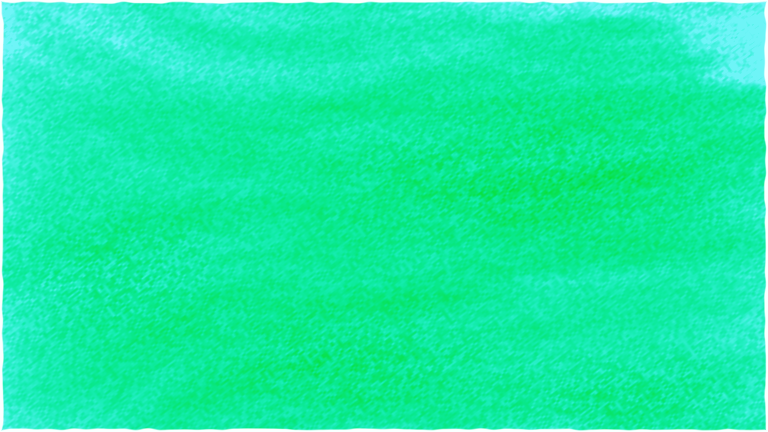
A Shadertoy shader for this background:

```glsl
const float BASE_BLUE = 0.605;      // blue level of the plain wash
const float STREAK_GAIN = 0.36;
const float MOTTLE_GAIN = 0.10;
const float GRAIN_GAIN = 0.20;
const float POOL_GRAIN = 0.22;      // extra grain where pigment gathers
const float GRAIN_FREQ = 190.0;     // grains per canvas height
const vec2 STREAK_FREQ = vec2(2.2, 13.0);
const float MARGIN = 0.0065;        // bare paper rim, in canvas heights
const vec3 PAPER = vec3(0.98, 1.0, 1.0);

float hash(vec2 cell) {
    vec3 h = fract(cell.xyx * 0.1031);
    h += dot(h, h.yzx + 33.33);
    return fract((h.x + h.y) * h.z);
}

float noise(vec2 p) {
    vec2 cell = floor(p), f = fract(p);
    f = f * f * (3.0 - 2.0 * f);
    return mix(mix(hash(cell), hash(cell + vec2(1, 0)), f.x),
               mix(hash(cell + vec2(0, 1)), hash(cell + vec2(1, 1)), f.x), f.y);
}

// Layered noise centred on zero
float fbm(vec2 p) {
    float sum = 0.0, gain = 0.5;
    for (int i = 0; i < 4; i++) {
        sum += gain * (noise(p) - 0.5);
        p = p * 2.03 + 17.3;
        gain *= 0.5;
    }
    return sum;
}

// Soft elliptical gathering of pigment
float pool(vec2 uv, vec2 centre, vec2 radius) {
    vec2 d = (uv - centre) / radius;
    return exp(-dot(d, d));
}

// Brush lines fan out on the left and rise gently elsewhere
float brushStreaks(vec2 p) {
    float fan = 1.0 - smoothstep(0.2, 0.9, p.x);
    float bend = 0.08 * p.x + fan * (p.x - 0.6) * (0.5 - p.y);
    return fbm(vec2(p.x, p.y - bend) * STREAK_FREQ + 5.0);
}

// Broad drift of the wash towards cyan at the edges
float edgeTint(vec2 uv, float streak) {
    float tint = 0.10 * smoothstep(0.70, 1.0, uv.y);
    tint += 0.17 * exp(-uv.x / 0.07) + 0.15 * exp(-(1.0 - uv.x) / 0.07);
    tint += 0.07 * exp(-uv.y / 0.04);
    tint += 0.09 * pool(uv, vec2(0.15, 0.85), vec2(0.30, 0.35));
    tint += 0.12 * pool(uv, vec2(0.0), vec2(0.10, 0.12));
    float reach = uv.y + 0.13 * smoothstep(0.82, 1.0, uv.x) + 0.25 * streak;
    tint += 0.19 * smoothstep(0.90, 0.99, reach) * smoothstep(0.42, 0.56, uv.x);
    return tint;
}

float pigmentPools(vec2 uv) {
    return pool(uv, vec2(0.15, 0.36), vec2(0.13, 0.14))
         + pool(uv, vec2(0.46, 0.17), vec2(0.16, 0.12))
         + pool(uv, vec2(0.70, 0.60), vec2(0.25, 0.17))
         + pool(uv, vec2(0.82, 0.08), vec2(0.15, 0.09));
}

// Short slanted flecks
float paperGrain(vec2 p) {
    vec2 q = mat2(0.8, -0.6, 0.6, 0.8) * p * GRAIN_FREQ;
    return noise(q * vec2(0.65, 1.1) + 40.0) - 0.5;
}

// Wash colour for a given blue level
vec3 washColour(float blue) {
    float s = (blue - 0.45) / 0.47;
    float red = 0.03 + 0.31 * pow(max(s, 0.0), 2.6);
    return clamp(vec3(red, 0.90 + 0.05 * s, blue), 0.0, 1.0);
}

void mainImage(out vec4 fragColor, in vec2 fragCoord) {
    vec2 uv = fragCoord / iResolution.xy;
    vec2 p = fragCoord / iResolution.y;
    float pixel = 1.0 / iResolution.y;

    // Wash, streaks and grain
    float streak = brushStreaks(p);
    float pigment = pigmentPools(uv);
    float blue = BASE_BLUE + edgeTint(uv, streak) - 0.075 * pigment;
    blue += STREAK_GAIN * streak + MOTTLE_GAIN * fbm(p * vec2(22.0, 45.0));
    blue += (GRAIN_GAIN + POOL_GRAIN * pigment) * paperGrain(p);
    vec3 colour = washColour(min(blue, 0.97));

    // Ragged rim of bare paper
    vec2 inset = min(p, iResolution.xy / iResolution.y - p);
    float wobble = 0.005 * (noise(p * 35.0) - 0.5);
    float rim = min(inset.x, inset.y) - MARGIN - wobble;
    colour = mix(PAPER, colour, smoothstep(-pixel, pixel, rim));

    fragColor = vec4(colour, 1.0);
}
```
